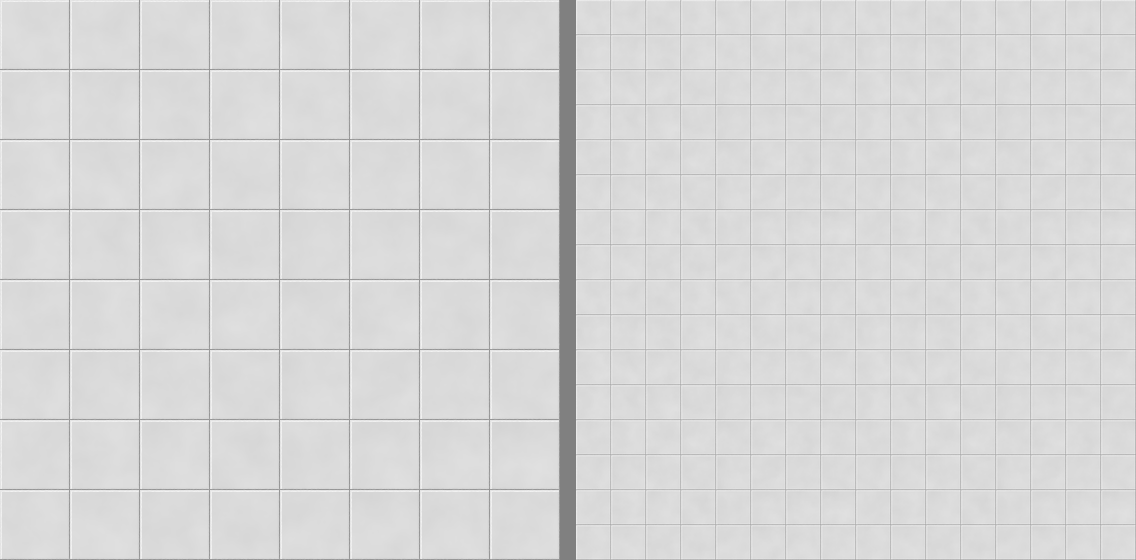
Left, the tile; right, the same tile 2 across and 2 down.
Give the GLSL for this texture, as a WebGL 2 fragment shader.

```glsl
#version 300 es
precision highp float;
// Eight by eight pale ceramic tiles, each with its own faint clouding.
// Every tile has a bright bevel on its left and top edges and a grey joint on
// its right and bottom edges; wrapping noise roughens both lines slightly.
uniform vec2 u_resolution;
out vec4 outColor;

// Random unit gradient for a lattice point.
vec2 gradient(vec2 point, float seed) {
    uvec2 n = uvec2(point);
    uint h = n.x * 1597334677u ^ n.y * 3812015801u ^ (uint(seed) + 1u) * 2654435769u;
    h = (h ^ (h >> 16)) * 2246822519u;
    h = (h ^ (h >> 13)) * 3266489917u;
    h ^= h >> 16;
    float angle = float(h & 65535u) / 65536.0 * 6.28319;
    return vec2(cos(angle), sin(angle));
}

// Gradient noise, about -0.7 to 0.7, that wraps after a whole period.
float gradientNoise(vec2 p, float period, float seed) {
    vec2 cell = floor(p), f = p - cell;
    vec2 lo = mod(cell, period), hi = mod(cell + 1.0, period);
    vec2 w = f * f * f * (f * (f * 6.0 - 15.0) + 10.0);
    float a = dot(gradient(lo, seed), f);
    float b = dot(gradient(vec2(hi.x, lo.y), seed), f - vec2(1, 0));
    float c = dot(gradient(vec2(lo.x, hi.y), seed), f - vec2(0, 1));
    float d = dot(gradient(hi, seed), f - vec2(1, 1));
    return mix(mix(a, b, w.x), mix(c, d, w.x), w.y);
}

// Soft layered clouding inside one tile.
float clouds(vec2 p, float seed) {
    float sum = 0.0, amplitude = 1.0;
    for (int i = 0; i < 4; i++) {
        sum += amplitude * gradientNoise(p, 64.0, seed + float(i) * 64.0);
        p = p * 2.0 + 0.37;
        amplitude *= 0.5;
    }
    return sum;
}

// Coverage of the line pair at signed offsets from the nearest grid lines.
float lineCoverage(vec2 offset, float center, float halfWidth, float pixel) {
    vec2 cover = clamp((halfWidth - abs(offset - center)) / pixel + 0.5, 0.0, 1.0);
    return max(cover.x, cover.y);
}

void main() {
    // Tile units, with y running downwards.
    vec2 uv = gl_FragCoord.xy / u_resolution;
    vec2 t = vec2(uv.x, 1.0 - uv.y) * 8.0;
    vec2 cell = floor(t), local = t - cell;
    vec2 offset = fract(t + 0.5) - 0.5;
    float pixel = 8.0 / min(u_resolution.x, u_resolution.y);

    // Glaze: clouding, and a slight lift towards the lower right.
    float seed = cell.x + cell.y * 8.0;
    float shade = 0.857 + 0.022 * clouds(local * 1.7 + 0.4, seed);
    shade += 0.008 * (local.x + local.y - 1.0);

    // Rounded shoulder before the joint.
    vec2 shoulder = smoothstep(-0.05, 0.0, offset) * step(offset, vec2(0.0));
    shade -= 0.035 * max(shoulder.x, shoulder.y);

    // Bright bevel and grey joint with uneven edges.
    float rough = gradientNoise(t * 32.0, 256.0, 900.0);
    float bevel = lineCoverage(offset, 0.013, 0.010 + 0.004 * rough, pixel);
    float joint = lineCoverage(offset, -0.006, 0.0085 + 0.003 * rough, pixel);
    shade = mix(shade, 0.985, bevel);
    shade = mix(shade, 0.60 + 0.08 * rough, joint);

    outColor = vec4(vec3(shade), 1.0);
}
```
